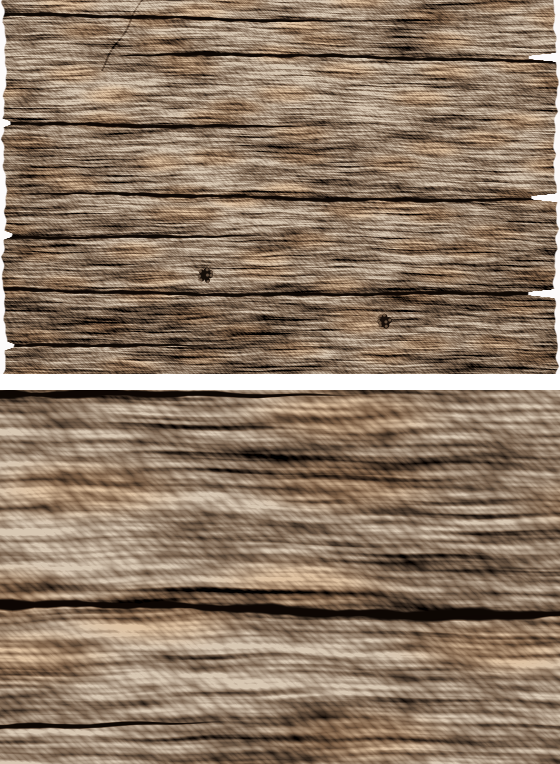
Top, the full canvas; bottom, a detail of the centre.
Write a Shadertoy shader that draws this texture.

```glsl
const vec3 PAPER = vec3(0.99, 0.98, 0.98);
const vec3 DARK  = vec3(0.09, 0.06, 0.04);
const vec3 BROWN = vec3(0.47, 0.38, 0.30);
const vec3 PALE  = vec3(0.76, 0.69, 0.61);
const vec3 RUST  = vec3(1.06, 0.96, 0.84);

vec2 hash2(vec2 p) {
    vec3 q = fract(p.xyx * vec3(0.1031, 0.1030, 0.0973));
    q += dot(q, q.yzx + 33.33);
    return fract((q.xx + q.yz) * q.zy);
}

// Distance to the nearest scattered cell point
float cellular(vec2 p) {
    vec2 id = floor(p), f = p - id;
    float nearest = 4.0;
    for (int y = -1; y <= 1; y++)
    for (int x = -1; x <= 1; x++) {
        vec2 cell = vec2(x, y);
        vec2 d = cell + hash2(id + cell + 71.0) - f;
        nearest = min(nearest, dot(d, d));
    }
    return sqrt(nearest);
}

// Zero-centred cellular layer, pale inside the cells and dark between them
float fibre(vec2 p, vec2 frequency, float strength) {
    return strength * (0.48 - cellular(p * frequency));
}

vec2 bendGrain(vec2 p) {
    float bend = 0.014 * p.x + 0.005 * sin(4.0 * p.x + 3.0 * p.y)
               + 0.0016 * sin(13.0 * p.x + 17.0 * p.y)
               + 0.0007 * sin(47.0 * p.x + 61.0 * p.y);
    return vec2(p.x, p.y + bend);
}

float grain(vec2 p) {
    float tone = fibre(p, vec2(2.0, 8.0), 0.24)
               + fibre(p + 3.1, vec2(2.6, 45.0), 0.28)
               + fibre(p + 5.7, vec2(5.0, 100.0), 0.44)
               + fibre(p + 8.3, vec2(13.0, 200.0), 0.42)
               + fibre(p.yx + p * 0.6 + 1.9, vec2(170.0, 110.0), 0.26);
    float groove = 1.0 - smoothstep(0.08, 0.24, cellular((p + 2.4) * vec2(2.0, 75.0)));
    return tone - 0.24 * groove;
}

float crackHeight(float row) {
    return 0.075 + 0.148 * row + 0.04 * sin(row * 1.6) * step(2.5, row);
}

// x: opening, y: shading around it
vec2 crack(vec2 p, float row, float aspect, float px) {
    float odd = mod(row, 2.0);
    float start = mix(-0.3, 0.12 * (row - 1.0) - 0.2, odd);
    float end = mix(0.62 + 0.06 * row, aspect + 0.25, odd);
    float taper = smoothstep(start, start + 0.25, p.x) * (1.0 - smoothstep(end - 0.35, end, p.x));
    float wobble = 0.005 * sin(4.0 * p.x + row * 2.3) + 0.0015 * sin(17.0 * p.x + row)
                 + 0.0008 * sin(71.0 * p.x + row * 4.0) - 0.009 * p.x;
    float d = p.y - crackHeight(row) - wobble;
    float rough = 0.6 * cellular(vec2(p.x * 14.0, row * 9.0)) + 0.4 * cellular(vec2(p.x * 55.0, row * 7.0));
    float width = taper * (0.001 + 0.0065 * rough);
    float opening = (1.0 - smoothstep(width * 0.6, width + px, abs(d))) * smoothstep(0.0, 0.15, taper);
    float shade = taper * exp(-abs(d) / 0.011) * (d > 0.0 ? -0.14 : 0.09);
    return vec2(opening, shade);
}

// Inset of the torn side; notches open where cracks reach it
float tornInset(float y, float side) {
    float inset = 0.008 + 0.004 * sin(17.0 * y + side * 4.0)
                + 0.006 * abs(sin(41.0 * y + side * 2.0 + sin(19.0 * y)))
                + 0.0015 * sin(157.0 * y + side);
    for (float row = 0.0; row < 6.0; row += 2.0) {
        float gap = abs(y - crackHeight(row + side) + 0.008 * side);
        inset += mix(0.022, 0.07, side) * (1.0 - smoothstep(0.003, 0.013, gap));
    }
    return inset;
}

// Small rough knot: x is its dark mask, y its lit chips
vec2 knot(vec2 p, vec2 centre) {
    vec2 d = p - centre;
    float chips = cellular(p * 75.0);
    float r = length(d * vec2(1.0, 0.9)) + 0.016 * (chips - 0.4);
    float mask = 1.0 - smoothstep(0.015, 0.021, r);
    return vec2(mask, mask * (1.0 - smoothstep(0.15, 0.45, chips)));
}

float segment(vec2 p, vec2 a, vec2 b) {
    vec2 ab = b - a;
    return length(p - a - ab * clamp(dot(p - a, ab) / dot(ab, ab), 0.0, 1.0));
}

vec3 woodColour(float tone) {
    vec3 low = mix(DARK, BROWN, clamp((tone - 0.065) / 0.325, -0.3, 1.0));
    return mix(low, PALE, clamp((tone - 0.39) / 0.30, 0.0, 1.3));
}

void mainImage(out vec4 fragColor, in vec2 fragCoord) {
    float px = 1.0 / iResolution.y;
    float aspect = iResolution.x * px;
    vec2 p = fragCoord * px;
    vec2 q = bendGrain(p);

    // Weathered grain, lit from above
    float light = 0.12 * (smoothstep(0.0, 0.75, p.y) - 0.6)
                - 0.07 * pow(abs(2.0 * p.x / aspect - 1.0), 3.0);
    float tone = 0.425 + light + grain(q);

    // Long cracks
    float opening = 0.0;
    for (float row = 0.0; row < 7.0; row++) {
        vec2 c = crack(p, row, aspect, px);
        opening = max(opening, c.x);
        tone += c.y;
    }

    // Oblique scratch and knots
    float scratch = segment(p + 0.003 * sin(p.yx * 60.0), vec2(0.27, 0.81), vec2(0.38, 1.0));
    tone -= 0.2 * (1.0 - smoothstep(0.001, 0.004, scratch));
    for (float i = 0.0; i < 2.0; i++) {
        vec2 k = knot(p, vec2(0.55 + 0.48 * i, 0.265 - 0.125 * i));
        tone = mix(tone, 0.06 + 0.28 * k.y, k.x);
    }
    tone = mix(tone, 0.03, opening);

    // Warm stains, then the torn sides
    float stain = 1.0 - smoothstep(0.1, 0.45, cellular(q * vec2(4.0, 13.0) + 6.0));
    vec3 colour = woodColour(tone) * mix(vec3(1.0), RUST, 0.6 * stain);
    float inside = min(p.x - tornInset(p.y, 0.0), aspect - p.x - tornInset(p.y, 1.0));
    colour = mix(PAPER, colour, smoothstep(-px, px, inside));
    fragColor = vec4(clamp(colour, 0.0, 1.0), 1.0);
}
```
